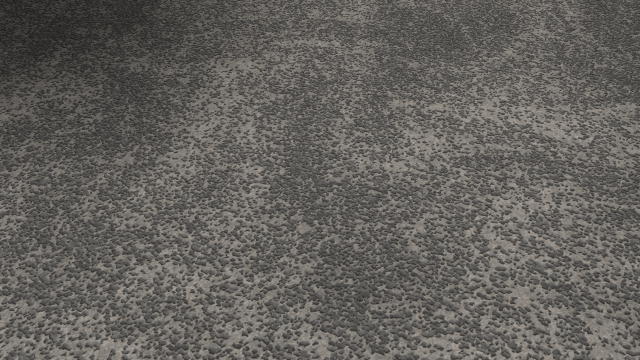
Reproduce this texture procedurally as a Shadertoy shader.

```glsl
// Weathered pebbled pavement seen at a slant: small cool grey stones set in
// warm grey mortar. Cellular noise on a perspective ground plane places the
// stones, and layered sines make the patches where they crowd or thin out.

const float HORIZON = 1.85;        // height of the vanishing line
const float TILT = 2.3;            // foreshortening of the ground
const float STONE_FREQUENCY = 145.0;
const float GRAIN_FREQUENCY = 330.0;
const int SAMPLES = 2;             // supersampling per axis

const vec3 MORTAR = vec3(0.512, 0.492, 0.466);
const vec3 STONE = vec3(0.352, 0.348, 0.339);
const vec3 SHADOW = vec3(0.135, 0.128, 0.120);

vec2 hash2(vec2 p) {
    vec3 q = fract(p.xyx * vec3(0.1031, 0.1030, 0.0973));
    q += dot(q, q.yzx + 33.33);
    return fract((q.xx + q.yz) * q.zy);
}

// Warped, rotated sine layers, roughly -1 to 1
float layeredSines(vec2 p, float gain, int layers) {
    mat2 turn = mat2(0.62, 0.78, -0.78, 0.62);
    float sum = 0.0, amplitude = 0.6;
    for (int i = 0; i < layers; i++) {
        p = turn * p * 1.85 + 1.7;
        p += 0.8 * sin(p.yx * 0.9 + float(i));
        sum += amplitude * sin(p.x) * sin(p.y);
        amplitude *= gain;
    }
    return sum;
}

// Screen position to ground position; y runs away from the viewer
vec2 groundPlane(vec2 screen) {
    float nearness = HORIZON - screen.y;
    return vec2(screen.x, TILT) / nearness;
}

// Scattered stones: x = coverage, y = tone, z = slope toward the far side
vec3 stones(vec2 p, float density, float softness) {
    vec2 cell = floor(p);
    vec3 result = vec3(0.0);
    for (int j = -1; j <= 1; j++) {
        for (int i = -1; i <= 1; i++) {
            vec2 id = cell + vec2(i, j);
            vec2 place = hash2(id);
            vec2 kind = hash2(id + 71.3);
            float radius = mix(0.34, 0.72, kind.x * kind.x);
            radius *= smoothstep(-0.02, 0.16, density - kind.y);
            vec2 offset = p - id - place;
            offset.x *= mix(0.65, 1.15, place.y);
            offset.y += (kind.x - 0.5) * offset.x;
            float edge = length(offset) - radius;
            float cover = smoothstep(softness, -softness, edge);
            cover *= step(0.05, radius);
            if (cover > result.x) {
                float slope = offset.y / max(radius, 0.2);
                result = vec3(cover, fract(kind.x * 17.0), slope);
            }
        }
    }
    return result;
}

vec3 pavement(vec2 ground) {
    // Broad stains and finer clumps steer how many stones show
    float patches = layeredSines(ground * 3.0, 0.75, 5);
    float clumps = layeredSines(ground * 15.0 + 4.0, 0.85, 4);
    float density = clamp(0.66 + 0.30 * patches + 0.27 * clumps, 0.22, 1.05);

    // Mortar with blotches and sandy grain
    float grain = hash2(floor(ground * GRAIN_FREQUENCY)).x - 0.5;
    float blotches = layeredSines(ground * 45.0, 0.9, 3);
    float wear = 0.22 * grain + 0.09 * blotches - 0.09 * patches;
    vec3 color = MORTAR * (1.0 + wear);

    // Uneven outlines
    vec2 p = ground * STONE_FREQUENCY;
    p += 0.16 * sin(p.yx * 3.7 + 2.0 * sin(p * 1.3));

    // Shadow on the near side of each stone
    float shade = stones(p + vec2(0.08, 0.36), density, 0.18).x;
    color = mix(color, SHADOW, 0.80 * shade);

    // Stones, brighter on the far side facing the light
    vec3 stone = stones(p, density, 0.14);
    float tone = 0.84 + 0.34 * stone.y + 0.18 * stone.z + 0.14 * grain;
    tone -= 0.06 * patches;
    return mix(color, STONE * tone, 0.95 * stone.x);
}

// Light fades into the far left corner and a little along the far edge
float illumination(vec2 uv) {
    float corner = length((uv - vec2(0.0, 1.0)) * vec2(1.25, 1.0));
    float fade = 1.0 - smoothstep(0.0, 0.72, corner);
    float farEdge = smoothstep(0.60, 1.05, uv.y);
    float rightEdge = smoothstep(0.75, 1.1, uv.x);
    return 1.04 - 0.50 * fade - 0.10 * farEdge - 0.08 * rightEdge;
}

void mainImage(out vec4 fragColor, in vec2 fragCoord) {
    vec3 color = vec3(0.0);
    for (int j = 0; j < SAMPLES; j++) {
        for (int i = 0; i < SAMPLES; i++) {
            vec2 jitter = (vec2(i, j) + 0.5) / float(SAMPLES) - 0.5;
            vec2 screen = (fragCoord + jitter) / iResolution.y;
            screen.x -= 0.5 * iResolution.x / iResolution.y;
            color += pavement(groundPlane(screen));
        }
    }
    color /= float(SAMPLES * SAMPLES);
    color *= illumination(fragCoord / iResolution.xy);
    fragColor = vec4(color, 1.0);
}
```
